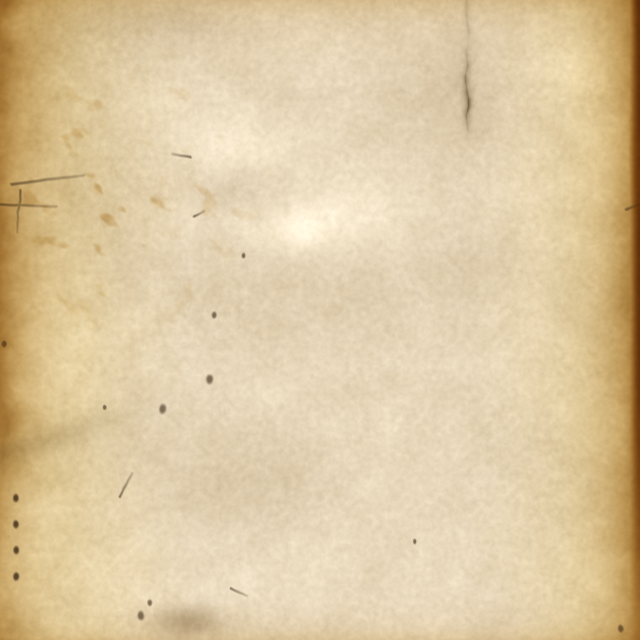
A Shadertoy shader for this texture:

```glsl
// Aged parchment: cream paper with broad light and grey stains, browned sides,
// a vertical crease, thin scratches and ink specks. Layered gradient noise
// makes the mottling; soft ellipses and segment distances place the marks.

vec2 hash2(vec2 p) {
    vec3 q = fract(p.xyx * vec3(0.1031, 0.1030, 0.0973));
    q += dot(q, q.yzx + 33.33);
    return fract((q.xx + q.yz) * q.zy);
}

float cornerSlope(vec2 cell, vec2 offset) {
    return dot(hash2(cell + 57.0) * 2.0 - 1.0, offset);
}

float gradientNoise(vec2 p) {
    vec2 i = floor(p), f = fract(p);
    vec2 u = f * f * f * (f * (f * 6.0 - 15.0) + 10.0);
    vec2 e = vec2(1.0, 0.0);
    float low = mix(cornerSlope(i, f), cornerSlope(i + e, f - e), u.x);
    float high = mix(cornerSlope(i + e.yx, f - e.yx), cornerSlope(i + 1.0, f - 1.0), u.x);
    return mix(low, high, u.y);
}

float fbm(vec2 p, int octaves) {
    float sum = 0.0, amp = 1.0;
    for (int i = 0; i < octaves; i++) {
        sum += amp * gradientNoise(p);
        p = mat2(1.6, 1.2, -1.2, 1.6) * p + 7.3;
        amp *= 0.55;
    }
    return sum;
}

// Soft ellipse, 1 at the centre
float glow(vec2 p, vec2 centre, vec2 radius) {
    vec2 d = (p - centre) / radius;
    return exp(-dot(d, d));
}

// Segment that thins out towards its end
float scratch(vec2 p, vec2 a, vec2 b, float width) {
    vec2 pa = p - a, ba = b - a;
    float t = clamp(dot(pa, ba) / dot(ba, ba), 0.0, 1.0);
    return (1.0 - 0.6 * t) * (1.0 - smoothstep(0.0, width, length(pa - ba * t)));
}

float spot(vec2 p, vec2 centre, float radius) {
    return 1.0 - smoothstep(radius * 0.35, radius * 1.3, length((p - centre) * vec2(1.2, 0.85)));
}

// Broad light and grey areas: centre and radii, with signed strength
float stains(vec2 p) {
    vec4 area[12] = vec4[12](
        vec4(0.38, 0.77, 0.07, 0.05), vec4(0.47, 0.64, 0.07, 0.035),
        vec4(0.56, 0.68, 0.09, 0.05), vec4(0.90, 0.90, 0.07, 0.05),
        vec4(0.35, 0.71, 0.10, 0.03), vec4(0.50, 0.54, 0.17, 0.07),
        vec4(0.69, 0.87, 0.16, 0.09), vec4(0.43, 0.23, 0.10, 0.08),
        vec4(0.29, 0.03, 0.045, 0.025), vec4(0.15, 0.68, 0.13, 0.10),
        vec4(0.74, 0.58, 0.06, 0.06), vec4(0.22, 0.96, 0.17, 0.05));
    float strength[12] = float[12](0.07, 0.10, 0.055, 0.055,
        -0.07, -0.04, -0.055, -0.055, -0.20, -0.045, -0.045, -0.05);
    float sum = 0.0;
    for (int i = 0; i < 12; i++) sum += strength[i] * glow(p, area[i].xy, area[i].zw);
    return sum;
}

// Brown depth of the four borders, heaviest on the right
float borderAge(vec2 p, float wobble) {
    float leftDepth = mix(0.65, 1.15, smoothstep(0.2, 0.38, p.y));
    float left = leftDepth * exp(-max(p.x + wobble, 0.0) / 0.042);
    float right = 1.2 * exp(-max(1.0 - p.x + wobble * 0.6, 0.0) / 0.037);
    float rim = 1.8 * smoothstep(0.982, 1.0, p.x + wobble * 0.2) * smoothstep(-0.1, 0.5, p.y);
    float ends = 0.28 * exp(-(1.0 - p.y) / 0.03) + 0.22 * exp(-p.y / 0.018);
    return left + right + rim + ends;
}

float scratches(vec2 p) {
    vec4 line[8] = vec4[8](
        vec4(0.02, 0.715, 0.13, 0.727), vec4(0.00, 0.682, 0.09, 0.679),
        vec4(0.188, 0.222, 0.208, 0.256), vec4(0.36, 0.085, 0.386, 0.074),
        vec4(0.295, 0.759, 0.268, 0.763), vec4(0.03, 0.705, 0.028, 0.638),
        vec4(0.305, 0.667, 0.318, 0.674), vec4(0.975, 0.673, 1.0, 0.682));
    float ink = 0.0;
    for (int i = 0; i < 8; i++) ink = max(ink, scratch(p, line[i].xy, line[i].zw, 0.0042));
    return ink;
}

float inkSpots(vec2 p) {
    vec3 dot3[10] = vec3[10](
        vec3(0.255, 0.362, 0.007), vec3(0.327, 0.407, 0.007), vec3(0.22, 0.038, 0.007),
        vec3(0.235, 0.059, 0.005), vec3(0.38, 0.60, 0.004), vec3(0.648, 0.154, 0.004),
        vec3(0.335, 0.508, 0.005), vec3(0.163, 0.363, 0.004), vec3(0.006, 0.462, 0.005),
        vec3(0.97, 0.018, 0.006));
    float ink = 0.0;
    for (int i = 0; i < 10; i++) ink = max(ink, 0.75 * spot(p, dot3[i].xy, dot3[i].z));
    for (int i = 0; i < 4; i++) ink = max(ink, spot(p, vec2(0.025, 0.222 - 0.041 * float(i)), 0.006));
    return ink;
}

void mainImage(out vec4 fragColor, in vec2 fragCoord) {
    vec2 p = fragCoord / iResolution.xy;
    float broad = fbm(p * 5.0, 4), mottle = fbm(p * 22.0 + 11.0, 3), grain = fbm(p * 95.0, 2);
    vec2 bent = p + 0.008 * vec2(mottle, broad);

    // Cream centre, yellower flanks
    float flank = smoothstep(0.2, 0.46, abs(p.x - 0.52) + 0.05 * broad);
    vec3 colour = mix(vec3(0.91, 0.845, 0.73), vec3(0.895, 0.815, 0.635), flank);
    colour += stains(bent) * vec3(0.9, 1.0, 1.1);
    colour += broad * vec3(0.045, 0.05, 0.06) + mottle * vec3(0.035, 0.04, 0.05) + grain * 0.05;

    // Tan smudges on the left, a grey diagonal wash and the crease
    float blotch = smoothstep(0.18, 0.6, fbm(mat2(0.8, 0.6, -0.6, 0.8) * p * vec2(17.0, 30.0), 3));
    float age = 0.45 * blotch * glow(p, vec2(0.17, 0.69), vec2(0.16, 0.16));
    float wash = 0.08 * exp(-pow((p.y - 0.29 - 0.3 * p.x) / 0.022, 2.0)) * (1.0 - smoothstep(0.05, 0.28, p.x));
    float creaseX = 0.73 + 0.006 * fbm(vec2(p.y * 28.0, 2.0), 2);
    float crease = exp(-abs(p.x - creaseX) / 0.0045) * smoothstep(0.78, 0.81, p.y);
    crease *= 0.12 + 0.3 * glow(p, vec2(0.73, 0.84), vec2(0.1, 0.05));
    colour -= wash + crease * (0.8 + mottle);

    // Browning, then ink
    age += borderAge(p, 0.022 * broad + 0.008 * mottle);
    colour *= pow(vec3(0.75, 0.61, 0.38), vec3(age));
    float ink = max(0.55 * scratches(bent), 0.8 * inkSpots(p + 0.002 * mottle));
    colour = mix(colour, vec3(0.22, 0.15, 0.08), ink);
    fragColor = vec4(clamp(colour, 0.0, 1.0), 1.0);
}
```
